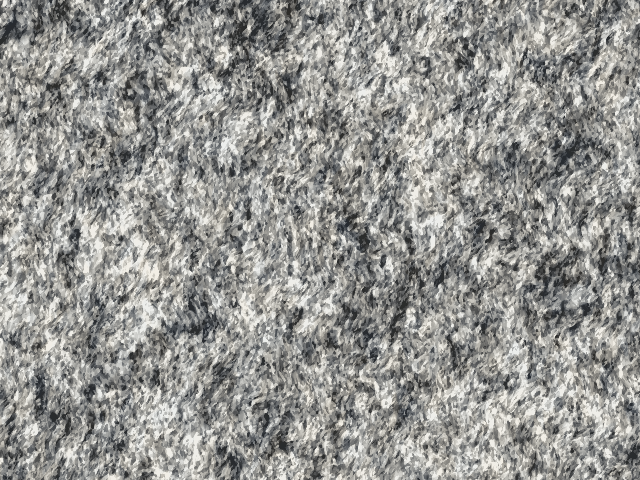
A Shadertoy shader for this texture:

```glsl
vec3 hash3(vec2 cell) {
    vec3 q = fract(cell.xyx * vec3(0.1031, 0.1030, 0.0973));
    q += dot(q, q.yxz + 33.33);
    return fract((q.xxy + q.yzz) * q.zyx);
}

// Soft cellular noise of tilted, elongated flakes: x is tone, y is hue
vec2 flakes(vec2 p, float sharpness) {
    vec2 base = floor(p), sum = vec2(0.0);
    float total = 0.0;
    for (int j = -1; j <= 1; j++) {
        for (int i = -1; i <= 1; i++) {
            vec2 cell = base + vec2(i, j);
            vec3 seed = hash3(cell + 71.0);
            vec2 d = p - cell - 0.1 - 0.8 * seed.xy;
            float tilt = 0.3 + 1.7 * (fract(seed.z * 37.0) - 0.5);
            vec2 axis = vec2(sin(tilt), cos(tilt));
            float across = dot(d, vec2(axis.y, -axis.x));
            float dist = length(vec2(across * 1.55, dot(d, axis) * 0.72));
            float weight = exp(-sharpness * dist);
            sum += weight * vec2(seed.z, fract(seed.z * 91.0));
            total += weight;
        }
    }
    return sum / total;
}

void mainImage(out vec4 fragColor, in vec2 fragCoord) {
    vec2 uv = fragCoord / iResolution.xy;
    vec2 p = fragCoord / iResolution.y;

    // Gentle warp keeps the flakes off their grid
    vec2 warped = p + 0.006 * sin(p.yx * vec2(23.0, 19.0) + 2.0 * sin(p * 11.0))
                    + 0.002 * sin(p.yx * vec2(83.0, 71.0) + 1.7);
    vec2 grain = warped * vec2(1.0, 0.8);

    // Mineral layers from broad stains to fine grit
    vec2 stain = flakes(grain * 8.0 + 3.0, 6.0);
    vec2 patches = flakes(grain * 21.0 + 17.0, 8.0);
    vec2 crystal = flakes(grain * 52.0 + 41.0, 16.0);
    vec2 splinter = flakes(grain * 98.0 + 93.0, 18.0);
    vec2 grit = flakes(warped * 185.0 + 157.0, 18.0);

    float light = 0.595 + 0.05 * (0.5 - uv.y) + 0.03 * (0.5 - uv.x);
    light += 0.20 * (stain.x - 0.5) + 0.22 * (patches.x - 0.5);
    light += 0.27 * (crystal.x - 0.5) + 0.40 * (splinter.x - 0.5);
    light += 0.40 * (grit.x - 0.5);

    // Shadowed pits and pale chips
    float pit = flakes(grain * 44.0 + 211.0, 18.0).x;
    float chip = flakes(grain * 58.0 + 307.0, 18.0).x;
    light -= 0.20 * smoothstep(0.84, 0.96, pit);
    light += 0.18 * smoothstep(0.88, 0.98, chip);
    light = clamp(light, 0.17, 0.93);

    // Slate in the darks, cream in the lights
    vec3 color = light + mix(vec3(-0.006, 0.001, 0.006), vec3(0.008, 0.004, -0.018),
                             smoothstep(0.32, 0.72, light));
    float rust = 0.6 * (patches.y - 0.5) + 0.7 * (crystal.y - 0.5);
    color += vec3(0.022, 0.002, -0.026) * rust;

    fragColor = vec4(color, 1.0);
}
```
